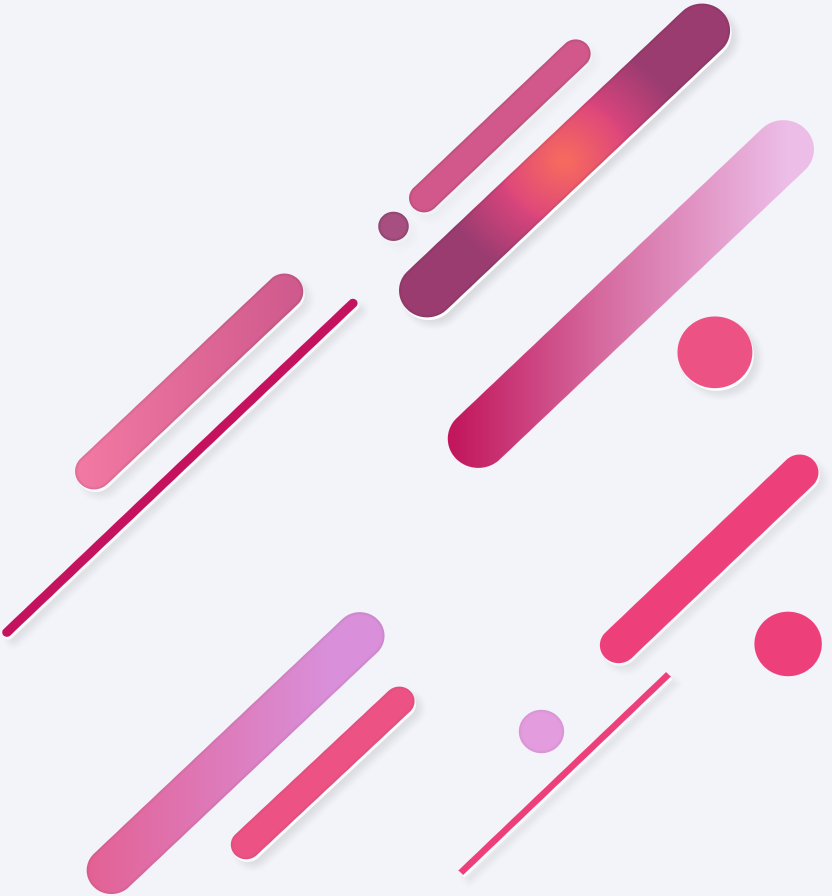
This background is drawn by a Shadertoy shader. Its source:

```glsl
// Diagonal rounded bars and dots in pinks and violets on a pale background.
// Each shape is a distance field filled with a gradient; raised ones also get
// a white lower edge and a soft grey shadow, both made by shifting the field.

const vec3 PAPER  = vec3(0.950, 0.957, 0.976);
const vec3 SHADOW = vec3(0.855, 0.860, 0.878);
const vec3 ROSE   = vec3(0.930, 0.320, 0.520);
const vec3 PINK   = vec3(0.930, 0.250, 0.480);
const vec3 CRIMSON = vec3(0.770, 0.070, 0.370);
const vec3 PLUM   = vec3(0.605, 0.235, 0.440);
const vec3 CORAL  = vec3(0.965, 0.410, 0.370);
const vec3 LILAC  = vec3(0.890, 0.610, 0.870);

// Distance to a segment of radius r; a == b gives a disc
float capsule(vec2 p, vec2 a, vec2 b, float r) {
    vec2 ap = p - a, ab = b - a;
    float t = clamp(dot(ap, ab) / max(dot(ab, ab), 1e-6), 0.0, 1.0);
    return length(ap - ab * t) - r;
}

// Distance to a segment of half width r with square ends
float squareBar(vec2 p, vec2 a, vec2 b, float r) {
    vec2 axis = normalize(b - a), q = p - 0.5 * (a + b);
    vec2 e = abs(vec2(dot(q, axis), dot(q, vec2(-axis.y, axis.x))));
    e -= vec2(0.5 * length(b - a), r);
    return length(max(e, 0.0)) + min(max(e.x, e.y), 0.0);
}

float coverage(float d) {
    return clamp(0.5 - d * iResolution.y, 0.0, 1.0);
}

float ramp(float x, float from, float to) {
    return clamp((x - from) / (to - from), 0.0, 1.0);
}

// Soft shadow from one shifted distance, white edge from another
vec3 raise(vec3 base, float shadowDist, float edgeDist, float amount) {
    base = mix(base, SHADOW, amount * (1.0 - smoothstep(-0.007, 0.008, shadowDist)));
    return mix(base, vec3(1.0), amount * coverage(edgeDist));
}

const vec2 SHADOW_SHIFT = vec2(0.007, -0.008);
const vec2 EDGE_SHIFT = vec2(0.0015, -0.0030);

// Filled capsule: lift sets the shadow strength, rim darkens the outline
vec3 bar(vec3 base, vec2 p, vec2 a, vec2 b, float r, vec3 fill, float lift, float rim) {
    float d = capsule(p, a, b, r);
    base = raise(base, capsule(p - SHADOW_SHIFT, a, b, r),
                 capsule(p - EDGE_SHIFT, a, b, r), lift);
    fill *= 1.0 - rim * smoothstep(-0.004, 0.0, d);
    return mix(base, fill, coverage(d));
}

vec3 disc(vec3 base, vec2 p, vec2 c, float r, vec3 fill, float lift, float rim) {
    return bar(base, p, c, c, r, fill, lift, rim);
}

void mainImage(out vec4 fragColor, in vec2 fragCoord) {
    // Canvas is 8/9 wide and 1 high
    vec2 p = fragCoord / iResolution.xy * vec2(8.0 / 9.0, 1.0);
    vec3 col = PAPER;

    // Upper group: slim bar, dot, glowing plum bar
    col = bar(col, p, vec2(0.453, 0.779), vec2(0.615, 0.940), 0.0160,
              vec3(0.825, 0.345, 0.545), 0.3, 0.10);
    col = disc(col, p, vec2(0.4204, 0.7474), 0.0163, vec3(0.66, 0.31, 0.51), 0.25, 0.15);
    float glow = length(p - vec2(0.603, 0.820));
    vec3 ember = mix(CORAL, vec3(0.86, 0.27, 0.49), ramp(glow, 0.005, 0.072));
    ember = mix(ember, PLUM, ramp(glow, 0.065, 0.135));
    col = bar(col, p, vec2(0.4563, 0.6758), vec2(0.750, 0.966), 0.0300, ember, 1.0, 0.08);

    // Wide bar fading from crimson to pale lilac
    vec3 fade = mix(vec3(0.76, 0.09, 0.36), vec3(0.835, 0.41, 0.62), ramp(p.x, 0.485, 0.640));
    fade = mix(fade, vec3(0.925, 0.74, 0.905), ramp(p.x, 0.640, 0.840));
    col = bar(col, p, vec2(0.511, 0.5104), vec2(0.837, 0.8333), 0.0326, fade, 0.0, 0.0);

    // Left group: soft pink bar and thin crimson line
    vec3 blush = mix(vec3(0.945, 0.47, 0.635), vec3(0.81, 0.35, 0.55), ramp(p.x, 0.09, 0.32));
    col = bar(col, p, vec2(0.1004, 0.474), vec2(0.3038, 0.6745), 0.0202, blush, 0.8, 0.08);
    col = bar(col, p, vec2(0.0074, 0.2943), vec2(0.377, 0.6615), 0.0050, CRIMSON, 0.8, 0.0);

    // Lower left group: violet bar and rose bar
    vec3 violet = mix(vec3(0.89, 0.38, 0.58), vec3(0.85, 0.56, 0.85), ramp(p.x, 0.093, 0.350));
    col = bar(col, p, vec2(0.119, 0.0286), vec2(0.3844, 0.2904), 0.0264, violet, 0.0, 0.06);
    col = bar(col, p, vec2(0.2629, 0.0573), vec2(0.4266, 0.2174), 0.0163, ROSE, 0.9, 0.05);

    // Right group: pink bar and three dots
    col = bar(col, p, vec2(0.6609, 0.2799), vec2(0.8544, 0.4727), 0.0200, PINK, 0.7, 0.0);
    col = disc(col, p, vec2(0.7638, 0.6068), 0.0400, ROSE, 0.9, 0.0);
    col = disc(col, p, vec2(0.8420, 0.2813), 0.0360, PINK, 0.0, 0.0);
    col = disc(col, p, vec2(0.5785, 0.1836), 0.0242, LILAC, 0.0, 0.05);

    // Thin square-ended line
    vec2 a = vec2(0.4923, 0.026), b = vec2(0.7142, 0.2474);
    float r = 0.0036;
    col = raise(col, squareBar(p - SHADOW_SHIFT, a, b, r), squareBar(p - EDGE_SHIFT, a, b, r), 0.7);
    col = mix(col, PINK, coverage(squareBar(p, a, b, r)));

    fragColor = vec4(col, 1.0);
}
```
